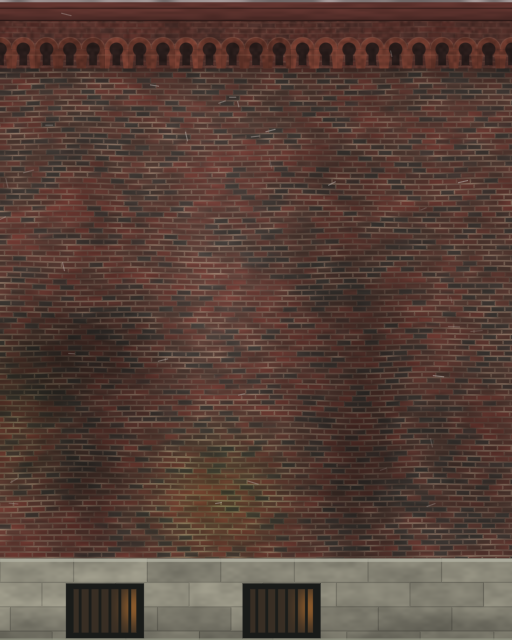
Reproduce this texture procedurally as a WebGL 1 fragment shader.

```glsl
precision highp float;
// Weathered brick facade: running-bond courses under an arched corbel frieze and
// cornice, above a stone plinth with two barred windows. Bands are layered by height;
// hashes and value noise vary the bricks, stain the wall and scatter snow streaks.
uniform vec2 u_resolution;

#define ASPECT 0.8
#define COURSES 115.0
#define BRICKS 37.0
#define ARCHES 22.0
#define MORTAR_HALF 0.0012
#define PLINTH_TOP 0.128
#define WALL_TOP 0.893
#define CORNICE_BASE 0.967
#define STONE_ROW 0.038
#define WINDOW_STEP 0.276
#define FLAKES 32

float hash(vec2 p) {
  vec3 q = fract(p.xyx * 0.1031);
  q += dot(q, q.yzx + 33.33);
  return fract((q.x + q.y) * q.z);
}

float noise(vec2 p) {
  vec2 i = floor(p), f = fract(p);
  f = f * f * (3.0 - 2.0 * f);
  return mix(mix(hash(i), hash(i + vec2(1.0, 0.0)), f.x),
             mix(hash(i + vec2(0.0, 1.0)), hash(i + 1.0), f.x), f.y);
}

float fbm(vec2 p) {
  return 0.53 * noise(p) + 0.27 * noise(p * 2.1 + 7.0) + 0.2 * noise(p * 4.3 + 19.0);
}

// Smooth coverage of a signed distance given in canvas heights
float cover(float d) {
  float soft = 0.8 / u_resolution.y;
  return 1.0 - smoothstep(-soft, soft, d);
}

float box(vec2 p, vec2 halfSize) {
  vec2 d = abs(p) - halfSize;
  return max(d.x, d.y);
}

float blot(vec2 p, vec2 centre, vec2 radius) {
  vec2 d = (p - centre) / radius;
  return exp(-dot(d, d));
}

vec3 brickWall(vec2 p) {
  vec2 scale = vec2(BRICKS / ASPECT, COURSES);
  vec2 g = p * scale;
  g.y += 0.5 * (noise(p * vec2(9.0, 14.0)) - 0.5);
  float row = floor(g.y);
  g.x += 0.5 * mod(row, 2.0) + 0.25 * hash(vec2(row, 3.0));
  vec2 id = floor(g), f = fract(g);
  float patches = fbm(p * vec2(9.0, 16.0) + 40.0);

  // Fired tones: brown to red, with scattered blue-grey headers
  vec3 brick = mix(vec3(0.27, 0.195, 0.17), vec3(0.39, 0.20, 0.175),
                   clamp(hash(id) * 0.8 + (patches - 0.5) * 1.2, 0.0, 1.0));
  float burnt = smoothstep(0.66, 0.82, hash(id + 71.0) + 0.5 * (0.5 - patches));
  brick = mix(brick, vec3(0.19, 0.19, 0.18), 0.75 * burnt);

  // Bed joints are stronger than head joints
  vec2 edge = min(f, 1.0 - f) / scale;
  float joint = max(cover(edge.y - MORTAR_HALF), 0.7 * cover(edge.x - MORTAR_HALF));
  float wear = noise(p * vec2(38.0, 70.0));
  vec3 mortar = mix(vec3(0.34, 0.27, 0.235), vec3(0.54, 0.45, 0.385), wear);
  vec3 col = mix(brick, mortar, joint * (0.55 + 0.4 * wear));

  // Broad weathering: sooty blots, green damp and a pale haze
  float soot = blot(p, vec2(0.12, 0.44), vec2(0.09, 0.10))
             + blot(p, vec2(0.13, 0.23), vec2(0.09, 0.10))
             + blot(p, vec2(0.57, 0.34), vec2(0.07, 0.22))
             + 0.6 * blot(p, vec2(0.75, 0.27), vec2(0.06, 0.15));
  float damp = blot(p, vec2(0.34, 0.22), vec2(0.10, 0.09))
             + 0.5 * blot(p, vec2(0.02, 0.34), vec2(0.08, 0.12));
  col *= 1.0 - 0.27 * min(soot, 1.0);
  col = mix(col, col * vec3(0.95, 1.10, 0.86), damp);
  col *= 0.80 + 0.42 * fbm(p * vec2(6.0, 5.0) + 3.0);
  col += 0.035 * blot(p, vec2(0.35, 0.63), vec2(0.10, 0.20));
  col *= 0.91 + 0.18 * noise(p * vec2(45.0, 190.0));
  return col * (1.0 - 0.25 * exp(-(WALL_TOP - p.y) * 60.0) * step(p.y, WALL_TOP));
}

vec3 frieze(vec2 p) {
  float cell = p.x * ARCHES / ASPECT + 0.5;
  vec2 a = vec2((fract(cell) - 0.5) * ASPECT / ARCHES, p.y - 0.923);
  float r = length(a), tone = 0.85 + 0.3 * hash(vec2(floor(cell), 5.0));
  vec3 terracotta = vec3(0.41, 0.215, 0.17) * tone;
  vec3 col = mix(brickWall(p), vec3(0.31, 0.165, 0.145), 0.7);
  // Raised arch ring with a pale rim, then corbels between openings
  col = mix(col, terracotta, cover(r - 0.0185) * step(0.0, a.y));
  col = mix(col, vec3(0.47, 0.30, 0.25), 0.6 * cover(abs(r - 0.0185) - 0.0008) * step(0.0, a.y));
  float corbel = abs(abs(a.x) - 0.5 * ASPECT / ARCHES);
  col = mix(col, terracotta, cover(corbel - 0.0105 + 0.12 * max(-a.y, 0.0)) * cover(a.y));
  col = mix(col, vec3(0.49, 0.31, 0.25), 0.5 * cover(box(vec2(corbel, a.y + 0.009), vec2(0.010, 0.001))));
  float opening = min(r - 0.0105, box(a + vec2(0.0, 0.013), vec2(0.006, 0.012)));
  col = mix(col, vec3(0.14, 0.10, 0.095), 0.92 * cover(opening));
  return col * (0.85 + 0.3 * noise(p * 180.0));
}

vec3 cornice(vec2 p) {
  float h = (p.y - CORNICE_BASE) / (1.0 - CORNICE_BASE);
  vec3 col = mix(vec3(0.29, 0.16, 0.145), vec3(0.37, 0.20, 0.18), smoothstep(0.0, 0.6, h));
  col *= 1.0 - 0.35 * cover(abs(p.y - 0.987) - 0.001) - 0.4 * cover(p.y - CORNICE_BASE - 0.002);
  col *= 0.92 + 0.16 * noise(p * vec2(30.0, 250.0));
  vec3 coping = vec3(0.60, 0.56, 0.56) * (0.7 + 0.4 * noise(p * vec2(35.0, 1.0)));
  return mix(col, coping, cover(0.9965 - p.y));
}

vec3 plinth(vec2 p) {
  float row = floor((PLINTH_TOP - p.y) / STONE_ROW);
  vec2 block = vec2(p.x / 0.115 + 0.43 * row, (PLINTH_TOP - p.y) / STONE_ROW);
  vec2 f = fract(block), edge = min(f, 1.0 - f) * vec2(0.115, STONE_ROW);
  vec3 col = vec3(0.56, 0.55, 0.49) * (0.88 + 0.2 * hash(floor(block) + 11.0));
  col *= 0.84 + 0.3 * fbm(p * vec2(22.0, 40.0));
  col *= 1.0 - 0.2 * cover(min(edge.x, edge.y) - 0.0008);
  col *= 0.82 + 0.18 * smoothstep(0.0, 0.06, p.y);
  col = mix(col, vec3(0.71, 0.71, 0.65), 0.75 * cover(abs(p.y - 0.1245) - 0.0025));

  // Two recessed windows: frame, lit pane, vertical bars
  for (int i = 0; i < 2; i++) {
    vec2 w = p - vec2(0.164 + WINDOW_STEP * float(i), 0.0455);
    col = mix(col, vec3(0.10, 0.105, 0.10), cover(box(w, vec2(0.061, 0.043))));
    vec3 pane = mix(vec3(0.22, 0.18, 0.14), vec3(0.54, 0.35, 0.17),
                    blot(w, vec2(0.045, 0.005), vec2(0.02, 0.03)));
    float bar = abs(fract(w.x / 0.0155) - 0.5) * 0.0155;
    pane = mix(pane, vec3(0.10, 0.11, 0.10), cover(bar - 0.0022));
    col = mix(col, pane, cover(box(w, vec2(0.049, 0.034))));
  }
  return mix(col, vec3(0.60, 0.61, 0.54), 0.7 * cover(p.y - 0.0025));
}

void main() {
  vec2 p = gl_FragCoord.xy / u_resolution * vec2(ASPECT, 1.0);
  vec3 col = mix(plinth(p), brickWall(p), cover(PLINTH_TOP - p.y));
  col = mix(col, frieze(p), cover(WALL_TOP - p.y));
  col = mix(col, cornice(p), cover(CORNICE_BASE - p.y));

  // Snow streaks at random tilt, length and strength
  for (int i = 0; i < FLAKES; i++) {
    vec2 seed = vec2(float(i) * 3.7, 17.0);
    vec2 d = p - vec2(ASPECT * hash(seed), 0.13 + 0.86 * hash(seed + 31.0));
    float tilt = hash(seed + 53.0) < 0.2 ? 1.8 : 0.9 * (hash(seed + 67.0) - 0.4);
    vec2 dir = vec2(cos(tilt), sin(tilt));
    float reach = 0.003 + 0.006 * hash(seed + 83.0);
    float streak = length(d - dir * clamp(dot(d, dir), -reach, reach)) - 0.0008;
    col = mix(col, vec3(0.70, 0.66, 0.64), cover(streak) * (0.2 + 0.5 * hash(seed + 97.0)));
  }
  gl_FragColor = vec4(col, 1.0);
}
```
